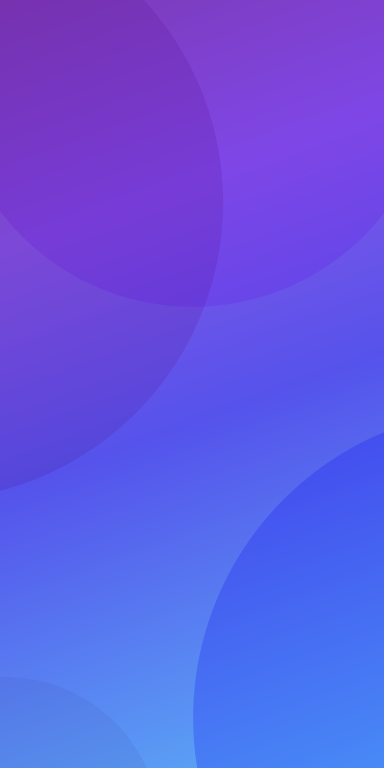
Give the GLSL for this background, as a WebGL 1 fragment shader.

```glsl
precision highp float;
// A tilted gradient running from purple through violet and indigo to sky blue,
// overlaid by four large translucent discs that tint it where they overlap.
// Lengths are in canvas widths, with the origin at the lower left.

uniform vec2 u_resolution;

#define PURPLE vec3(0.510, 0.275, 0.675)
#define VIOLET vec3(0.518, 0.333, 0.902)
#define INDIGO vec3(0.333, 0.325, 0.922)
#define SKY    vec3(0.357, 0.682, 0.969)
#define TILT 0.364         // drop of the gradient bands per unit of width
#define VIOLET_STOP 0.65   // stops measured down from the top left corner
#define INDIGO_STOP 1.286
#define SKY_STOP 2.364

// Linear position of x between a and b, clamped to 0..1.
float ramp(float a, float b, float x) {
  return clamp((x - a) / (b - a), 0.0, 1.0);
}

// Four-stop gradient along the tilted axis.
vec3 backdrop(vec2 p, float height) {
  float depth = height - p.y + TILT * p.x;
  vec3 color = mix(PURPLE, VIOLET, ramp(0.0, VIOLET_STOP, depth));
  color = mix(color, INDIGO, ramp(VIOLET_STOP, INDIGO_STOP, depth));
  return mix(color, SKY, ramp(INDIGO_STOP, SKY_STOP, depth));
}

// Blends a translucent disc with a one-pixel soft rim over the base.
vec3 tintDisc(vec3 base, vec2 p, vec2 center, float radius, vec3 tint, float opacity) {
  float signedDist = length(p - center) - radius;
  float coverage = clamp(0.5 - signedDist * u_resolution.x, 0.0, 1.0);
  return mix(base, tint, opacity * coverage);
}

void main() {
  vec2 p = gl_FragCoord.xy / u_resolution.x;
  float height = u_resolution.y / u_resolution.x;
  vec3 color = backdrop(p, height);

  // Upper discs: violet across the top, dark plum on the left
  color = tintDisc(color, p, vec2(0.502, 1.831), 0.630, vec3(0.39, 0.00, 0.90), 0.17);
  color = tintDisc(color, p, vec2(-0.195, 1.473), 0.776, vec3(0.31, 0.00, 0.51), 0.15);

  // Lower discs: deep blue on the right, slate in the left corner
  color = tintDisc(color, p, vec2(1.309, 0.130), 0.806, vec3(0.00, 0.00, 0.95), 0.21);
  color = tintDisc(color, p, vec2(0.013, -0.169), 0.406, vec3(0.24, 0.27, 0.63), 0.11);

  gl_FragColor = vec4(color, 1.0);
}
```
